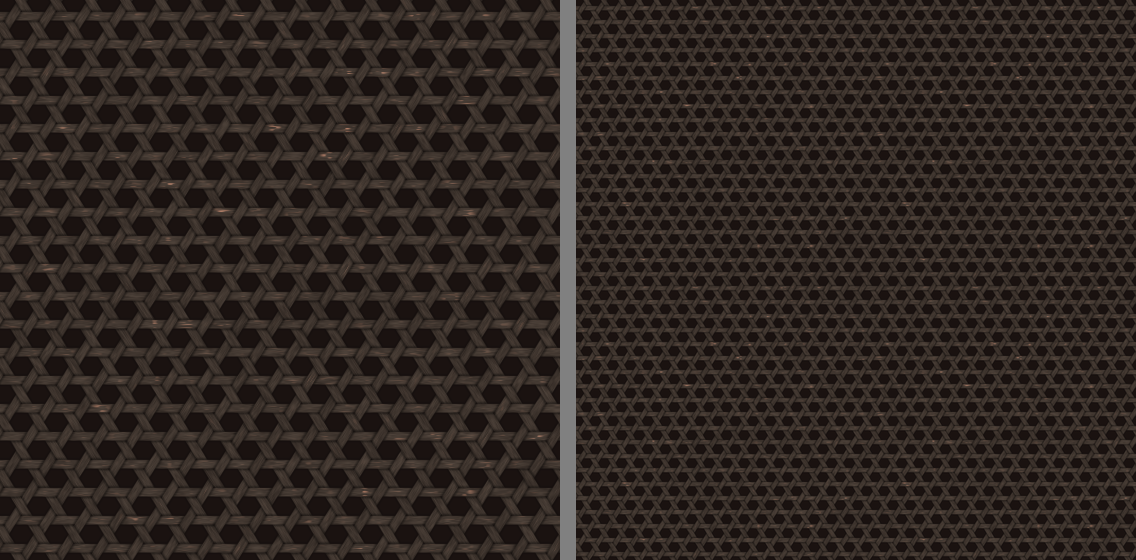
Left: one tile. Right: repeated 2 by 2.
A WebGL 1 fragment shader for this texture:

```glsl
precision highp float;
// Dark cane webbing woven from three sets of flat strands: horizontal, rising and falling.
// Each set passes over one neighbour and under the other, leaving six-sided openings;
// every visible piece carries its own fibre streaks, tone and occasional warm glints.

uniform vec2 u_resolution;

#define REPEATS vec2(16.0, 20.0)   // openings across, strand rows up (rows must be even)
#define PHASE vec2(0.36, 0.42)     // lattice offset in repeats
#define HALF_WIDTH 0.0078          // half a strand, in canvas units
#define SHADOW_REACH 0.0060        // softness of the contact shadow
#define SHADOW_DEPTH 0.38
#define GAP_COLOR vec3(0.100, 0.070, 0.064)
#define DARK_CANE vec3(0.178, 0.146, 0.127)
#define LIGHT_CANE vec3(0.330, 0.282, 0.247)
#define GLINT_COLOR vec3(0.62, 0.39, 0.30)

float hash(vec2 p) {
  vec3 q = fract(vec3(p.xyx) * vec3(0.1031, 0.1030, 0.0973));
  q += dot(q, q.yzx + 33.33);
  return fract((q.x + q.y) * q.z);
}

float noise(vec2 p) {
  vec2 i = floor(p), f = fract(p);
  f = f * f * (3.0 - 2.0 * f);
  return mix(mix(hash(i), hash(i + vec2(1.0, 0.0)), f.x),
             mix(hash(i + vec2(0.0, 1.0)), hash(i + vec2(1.0, 1.0)), f.x), f.y);
}

float nearest(float x) { return floor(x + 0.5); }

// Antialiased coverage of a strand at distance d from its centre line
float coverage(float d) {
  float soft = 0.8 / min(u_resolution.x, u_resolution.y);
  return 1.0 - smoothstep(HALF_WIDTH - soft, HALF_WIDTH + soft, abs(d));
}

// Light left beside a strand that lies on top
float contactLight(float d) {
  float away = smoothstep(HALF_WIDTH, HALF_WIDTH + SHADOW_REACH, abs(d));
  return mix(1.0 - SHADOW_DEPTH, 1.0, away);
}

// Surface of one piece: "along" is a whole number where the strand lies on top,
// "centre" is that crossing in lattice units, wrapped so the canvas tiles.
vec3 cane(float along, float d, vec2 centre, float gloss) {
  vec2 id = floor(mod(centre, REPEATS) * 4.0 + 0.5);
  float u = along - nearest(along);
  float v = d / HALF_WIDTH;
  vec2 seed = 64.0 + 137.0 * vec2(hash(id + 3.0), hash(id + 91.0));

  float grain = noise(vec2(u * 4.0, v * 2.6) + seed);
  float fibre = noise(vec2(u * 7.0, v * 5.0) + seed.yx + 200.0);
  float crown = exp(-12.0 * u * u);
  float tone = 0.36 + 0.34 * (grain - 0.5) + 0.34 * (fibre - 0.5);
  tone += crown * (0.06 + 0.20 * gloss) + 0.14 * (hash(id + 47.0) - 0.5);
  tone -= 0.30 * v * v * v * v;
  vec3 color = mix(DARK_CANE, LIGHT_CANE, clamp(tone, -0.1, 1.2));

  // Short polished streaks, strong on only a few pieces
  float streak = smoothstep(0.58, 0.95, noise(vec2(u * 5.0, v * 3.4) + seed + 400.0));
  float rare = pow(hash(id + 19.0), 9.0);
  float glint = streak * exp(-24.0 * u * u) * (1.0 - 0.7 * v * v);
  return color + GLINT_COLOR * max(glint, 0.0) * gloss * (0.18 + 0.65 * rare);
}

void main() {
  vec2 p = gl_FragCoord.xy / u_resolution * REPEATS - PHASE;

  // Strand coordinates: horizontal, rising, falling
  vec3 lane = vec3(p.y, p.x - 0.5 * p.y - 0.5, p.x + 0.5 * p.y);
  vec3 index = floor(lane + 0.5);
  float diagonalScale = length(vec2(REPEATS.x, 0.5 * REPEATS.y));
  vec3 d = (lane - index) / vec3(REPEATS.y, diagonalScale, diagonalScale);

  // Position along each strand, projected square to its centre line
  float lean = 0.5 * REPEATS.y * REPEATS.y / diagonalScale;
  float alongFlat = p.x - 0.5 * index.x;
  float alongRise = p.y + lean * d.y;
  float alongFall = p.y - lean * d.z + 0.5;

  // Crossing at the middle of each visible piece
  float riseY = nearest(alongRise);
  float fallY = nearest(alongFall) - 0.5;
  vec2 flatCentre = vec2(nearest(alongFlat) + 0.5 * index.x, index.x);
  vec2 riseCentre = vec2(index.y + 0.5 + 0.5 * riseY, riseY);
  vec2 fallCentre = vec2(index.z - 0.5 * fallY, fallY);

  vec3 flatColor = cane(alongFlat, d.x, flatCentre, 1.0) * contactLight(d.y);
  vec3 riseColor = cane(alongRise, d.y, riseCentre, 0.25) * contactLight(d.z);
  vec3 fallColor = cane(alongFall, d.z, fallCentre, 0.15) * contactLight(d.x);

  // Gaps darken slightly next to the strands
  float closest = min(abs(d.x), min(abs(d.y), abs(d.z)));
  vec3 gapColor = GAP_COLOR * mix(0.8, 1.0, smoothstep(HALF_WIDTH, HALF_WIDTH * 1.6, closest));

  // Cyclic weave: flat over falling, falling over rising, rising over flat
  float flatMask = coverage(d.x), riseMask = coverage(d.y), fallMask = coverage(d.z);
  vec3 color = gapColor * (1.0 - flatMask) * (1.0 - riseMask) * (1.0 - fallMask);
  color += flatColor * flatMask * (1.0 - riseMask);
  color += riseColor * riseMask * (1.0 - fallMask);
  color += fallColor * fallMask * (1.0 - flatMask);
  gl_FragColor = vec4(color, 1.0);
}
```
